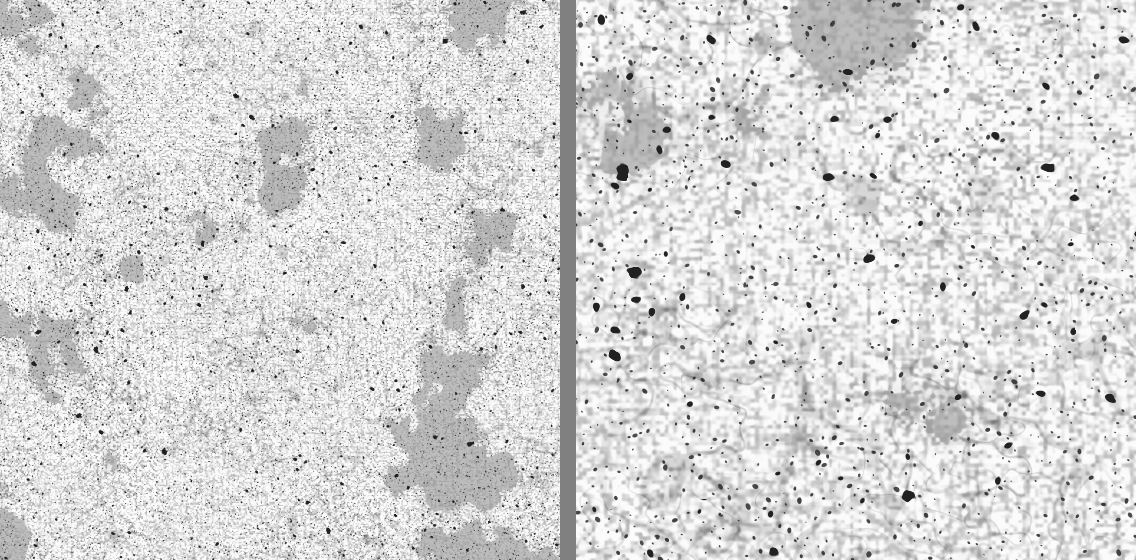
Left, the full canvas; right, a detail of the centre.
This texture is drawn by a WebGL 1 fragment shader. Its source:

```glsl
precision highp float;

uniform vec2 u_resolution;

const vec3 PAPER = vec3(0.985);
const vec3 STAIN = vec3(0.735);
const vec3 INK = vec3(0.13);

float hash(vec2 p) {
  return fract(sin(dot(p, vec2(127.1, 311.7))) * 43758.5453);
}

float noise(vec2 p) {
  vec2 cell = floor(p);
  vec2 f = fract(p);
  f = f * f * (3.0 - 2.0 * f);
  float low = mix(hash(cell), hash(cell + vec2(1.0, 0.0)), f.x);
  float high = mix(hash(cell + vec2(0.0, 1.0)), hash(cell + vec2(1.0)), f.x);
  return mix(low, high, f.y);
}

vec2 rotate(vec2 p, float angle) {
  float c = cos(angle);
  float s = sin(angle);
  return vec2(c * p.x - s * p.y, s * p.x + c * p.y);
}

// Rotated octaves, each a little over half as strong as the last
float fbm(vec2 p) {
  float sum = 0.0;
  float weight = 0.5;
  float total = 0.0;
  for (int i = 0; i < 4; i++) {
    sum += weight * noise(p);
    total += weight;
    p = rotate(p, 0.65) * 2.07 + 17.3;
    weight *= 0.54;
  }
  return sum / total;
}

// Fine tooth of the surface, with short horizontal and vertical threads
float grain(vec2 uv) {
  float tooth = noise(uv * 390.0 + 5.0);
  float across = noise(uv * vec2(70.0, 400.0) + 31.0);
  float along = noise(uv * vec2(400.0, 80.0) + 67.0);
  float threads = max(across, along);
  float weave = smoothstep(0.35, 0.65, noise(uv * 9.0 + 43.0));
  return smoothstep(0.36, 0.95, mix(tooth, threads, 0.15 + 0.3 * weave));
}

// Thin winding contours that fade in and out
float veins(vec2 uv, float scale) {
  vec2 bend = vec2(noise(uv * 90.0), noise(uv * 90.0 + 51.0)) - 0.5;
  float level = noise(rotate(uv + bend * 0.012, 0.4) * scale + 9.0);
  float line = 1.0 - smoothstep(0.015, 0.085, abs(level - 0.5));
  return line * smoothstep(0.3, 0.65, noise(uv * 18.0 + 77.0));
}

// Ragged blotches with lobed borders
float stainField(vec2 uv) {
  vec2 warp = vec2(noise(uv * 32.0 + 3.0), noise(uv * 32.0 + 60.0)) - 0.5;
  return fbm(rotate(uv + warp * 0.022, 0.3) * 7.5 + 21.0);
}

// One uneven speck in some of the cells of a turned grid
float specks(vec2 uv, float cells, float chance, vec2 sizes, float angle, float pixel) {
  vec2 p = rotate(uv, angle) * cells + angle * 40.0;
  vec2 cell = floor(p);
  float size = hash(cell + 13.7);
  float radius = mix(sizes.x, sizes.y, size * size);
  vec2 jitter = vec2(hash(cell + 41.3), hash(cell + 87.9)) - 0.5;
  float room = max(0.0, 1.0 - 2.6 * (radius + pixel) * cells);
  vec2 offset = (fract(p) - 0.5 - jitter * room) / cells;
  offset = rotate(offset, hash(cell + 5.1) * 6.283) * vec2(0.85, 1.2);
  float wobble = (noise(uv * 330.0) - 0.5) * radius * 0.7;
  float edge = 0.7 * pixel;
  float shape = 1.0 - smoothstep(radius - edge, radius + edge, length(offset) + wobble);
  return shape * step(hash(cell), chance);
}

void main() {
  float pixel = 1.0 / min(u_resolution.x, u_resolution.y);
  vec2 uv = gl_FragCoord.xy * pixel;
  float tooth = grain(uv);

  // Paper with veins
  float shade = 0.27 * tooth + 0.14 * veins(uv, 48.0) + 0.1 * veins(uv + 3.7, 85.0);
  vec3 color = PAPER - shade;

  // Stains and their faint rims
  float field = stainField(uv) + 0.035 * (tooth - 0.3);
  color -= 0.05 * smoothstep(0.55, 0.585, field);
  float stain = smoothstep(0.59, 0.608, field);
  color = mix(color, STAIN - 0.11 * tooth, stain * 0.96);

  // Ink spatter, from dust to drops
  float density = mix(0.5, 1.5, noise(uv * 7.0 + 90.0));
  float ink = 0.85 * specks(uv, 165.0, 0.24 * density, vec2(0.0004, 0.0014), 0.35, pixel);
  ink = max(ink, 0.8 * specks(uv, 120.0, 0.2 * density, vec2(0.0005, 0.0016), 1.1, pixel));
  ink = max(ink, specks(uv, 55.0, 0.17 * density, vec2(0.0013, 0.003), 0.75, pixel));
  ink = max(ink, specks(uv, 26.0, 0.15 * density, vec2(0.0025, 0.0052), 0.2, pixel));
  color = mix(color, INK, ink);

  gl_FragColor = vec4(clamp(color, 0.0, 1.0), 1.0);
}
```
